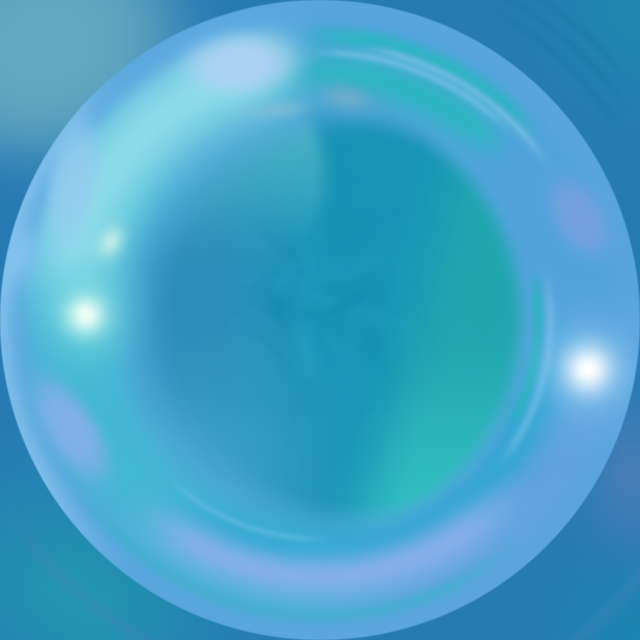
This background is drawn by a three.js fragment shader. Its source:

```glsl
varying vec2 vUv;

// Squared distance in a rotated ellipse, 1.0 on its outline
float ellipse(vec2 p, vec2 center, vec2 radii, float degrees_) {
  float a = radians(degrees_);
  vec2 d = p - center;
  d = vec2(cos(a) * d.x + sin(a) * d.y, cos(a) * d.y - sin(a) * d.x) / radii;
  return dot(d, d);
}

// Soft gaussian spot
float glow(vec2 p, vec2 center, vec2 radii, float tilt) {
  return exp(-ellipse(p, center, radii, tilt));
}

// Spot with a flat top and firmer edge
float patchSpot(vec2 p, vec2 center, vec2 radii, float tilt) {
  float q = ellipse(p, center, radii, tilt);
  return exp(-q * q);
}

// Ring segment; polar holds radius and angle in degrees
float arc(vec2 polar, float radius, float width, float middle, float halfSpan) {
  float d = (polar.x - radius) / width;
  float off = abs(mod(polar.y - middle + 180.0, 360.0) - 180.0);
  return exp(-d * d) * (1.0 - smoothstep(0.55 * halfSpan, halfSpan, off));
}

// Layered warped sines
float ripples(vec2 p) {
  float sum = 0.0;
  float amplitude = 0.5;
  for (int i = 0; i < 4; i++) {
    p = mat2(0.8, 0.6, -0.6, 0.8) * p * 1.6 + 0.7 * sin(p.yx * 1.3);
    sum += amplitude * sin(p.x) * sin(p.y);
    amplitude *= 0.65;
  }
  return sum;
}

vec3 backdrop(vec2 p, vec2 polar) {
  vec3 c = vec3(0.15, 0.48, 0.70);
  c = mix(c, vec3(0.40, 0.67, 0.76), 0.95 * patchSpot(p, vec2(0.07, 0.93), vec2(0.21, 0.17), 15.0));
  c = mix(c, vec3(0.13, 0.58, 0.68), glow(p, vec2(0.12, 0.07), vec2(0.20, 0.15), -30.0));
  c = mix(c, vec3(0.12, 0.53, 0.68), glow(p, vec2(1.0, 0.98), vec2(0.13), 0.0));
  c = mix(c, vec3(0.11, 0.52, 0.69), glow(p, vec2(1.0, 0.0), vec2(0.12), 0.0));
  c = mix(c, vec3(0.28, 0.49, 0.71), glow(p, vec2(0.99, 0.26), vec2(0.07, 0.10), 0.0));
  for (int i = 0; i < 3; i++) {
    float k = float(i);
    c = mix(c, vec3(0.10, 0.47, 0.64), 0.45 * arc(polar, 0.555 + 0.027 * k, 0.007, 47.0 + 3.0 * k, 17.0));
    c = mix(c, vec3(0.25, 0.52, 0.71), 0.35 * arc(polar, 0.57 + 0.035 * k, 0.012, 230.0 + 40.0 * k, 20.0));
  }
  return c;
}

vec3 shell(vec2 p, vec2 polar) {
  vec3 c = mix(vec3(0.38, 0.64, 0.87), vec3(0.32, 0.64, 0.86), smoothstep(0.2, 0.6, p.y));
  c = mix(c, vec3(0.26, 0.72, 0.82), arc(polar, 0.38, 0.10, 205.0, 95.0));
  c = mix(c, vec3(0.24, 0.68, 0.79), arc(polar, 0.385, 0.05, 88.0, 52.0));
  c = mix(c, vec3(0.56, 0.87, 0.92), 0.95 * arc(polar, 0.40, 0.075, 136.0, 48.0));
  c = mix(c, vec3(0.17, 0.65, 0.82), 0.85 * arc(polar, 0.36, 0.035, 295.0, 75.0));
  c = mix(c, vec3(0.22, 0.70, 0.78), 0.8 * arc(polar, 0.465, 0.014, 262.0, 55.0));

  // Nested green and pale reflections at the upper right
  for (int i = 0; i < 2; i++) {
    float k = float(i);
    c = mix(c, vec3(0.17, 0.71, 0.76), 0.9 * arc(polar, 0.385 + 0.059 * k, 0.021 - 0.006 * k, 69.0 - 2.0 * k, 29.0));
    c = mix(c, vec3(0.46, 0.75, 0.89), 0.7 * arc(polar, 0.418 + 0.013 * k, 0.007, 68.0 - 10.0 * k, 26.0));
  }
  c = mix(c, vec3(0.35, 0.65, 0.87), 0.75 * smoothstep(0.445, 0.485, polar.x));
  return mix(c, vec3(0.54, 0.77, 0.93), 0.7 * arc(polar, 0.50, 0.022, 180.0, 55.0));
}

vec3 core(vec2 p) {
  vec3 c = mix(vec3(0.17, 0.55, 0.72), vec3(0.10, 0.575, 0.71), smoothstep(0.30, 0.50, p.x));
  vec3 green = mix(vec3(0.19, 0.75, 0.76), vec3(0.13, 0.65, 0.69), smoothstep(0.18, 0.50, p.y));
  c = mix(c, vec3(0.24, 0.64, 0.78), 0.8 * glow(p, vec2(0.33, 0.27), vec2(0.16), 0.0));
  c = mix(c, green, smoothstep(0.57, 0.72, p.x + 0.25 * (0.5 - p.y)));

  // Curved translucent fold
  float fold = 1.0 - smoothstep(0.185, 0.228, length(p - vec2(0.30, 0.72)));
  c = mix(c, vec3(0.35, 0.74, 0.80), 0.75 * fold * smoothstep(0.55, 0.84, p.y));
  return c + 0.035 * ripples(p * 22.0) * glow(p, vec2(0.49, 0.51), vec2(0.14), 0.0);
}

vec3 bubble(vec2 p, vec2 polar) {
  vec2 q = p - 0.5;
  float inner = mix(0.22, 0.292, smoothstep(-0.2, 0.2, q.x));
  float coreMask = 1.0 - smoothstep(inner, 0.335, length(q * vec2(1.0, 0.95)));
  vec3 c = mix(shell(p, polar), core(p), coreMask);

  // Thin edges on the right of the core
  c = mix(c, vec3(0.15, 0.70, 0.74), 0.8 * arc(polar, 0.341, 0.009, -9.0, 24.0));
  c = mix(c, vec3(0.46, 0.74, 0.90), 0.6 * arc(polar, 0.360, 0.008, -14.0, 28.0));
  c = mix(c, vec3(0.38, 0.73, 0.87), 0.6 * arc(polar, 0.342, 0.006, 249.0, 25.0));

  // Lavender and pale reflections
  vec3 lavender = vec3(0.53, 0.69, 0.91);
  c = mix(c, lavender, 0.95 * arc(polar, 0.402, 0.033, 272.5, 52.0));
  c = mix(c, lavender, 0.9 * patchSpot(p, vec2(0.111, 0.33), vec2(0.088, 0.038), -57.0));
  c = mix(c, vec3(0.48, 0.63, 0.87), 0.85 * patchSpot(p, vec2(0.905, 0.66), vec2(0.065, 0.038), -58.0));
  c = mix(c, vec3(0.68, 0.82, 0.95), 0.95 * patchSpot(p, vec2(0.375, 0.90), vec2(0.085, 0.046), 5.0));
  c = mix(c, vec3(0.59, 0.80, 0.94), 0.85 * patchSpot(p, vec2(0.113, 0.715), vec2(0.10, 0.037), 80.0));
  c = mix(c, vec3(0.53, 0.77, 0.94), 0.8 * glow(p, vec2(0.03, 0.60), vec2(0.05, 0.03), 70.0));
  c = mix(c, vec3(0.45, 0.67, 0.80), 0.85 * glow(p, vec2(0.54, 0.847), vec2(0.038, 0.02), -12.0));
  c = mix(c, vec3(0.50, 0.74, 0.84), 0.75 * glow(p, vec2(0.43, 0.828), vec2(0.045, 0.012), 5.0));

  // Bright glints with halos
  c = mix(c, vec3(0.50, 0.87, 0.89), 0.7 * glow(p, vec2(0.134, 0.508), vec2(0.065), 0.0));
  c = mix(c, vec3(0.93, 1.0, 0.96), glow(p, vec2(0.134, 0.508), vec2(0.029), 0.0));
  c = mix(c, vec3(0.76, 0.93, 0.90), 0.9 * glow(p, vec2(0.173, 0.622), vec2(0.025, 0.018), 65.0));
  c = mix(c, vec3(0.60, 0.81, 0.96), 0.7 * glow(p, vec2(0.919, 0.423), vec2(0.065), 0.0));
  return mix(c, vec3(1.0), glow(p, vec2(0.919, 0.423), vec2(0.034), 0.0));
}

void main() {
  vec2 q = vUv - 0.5;
  vec2 polar = vec2(length(q), degrees(atan(q.y, q.x + 0.00001)));
  float inside = 1.0 - smoothstep(0.498, 0.502, polar.x);
  gl_FragColor = vec4(mix(backdrop(vUv, polar), bubble(vUv, polar), inside), 1.0);
}
```
